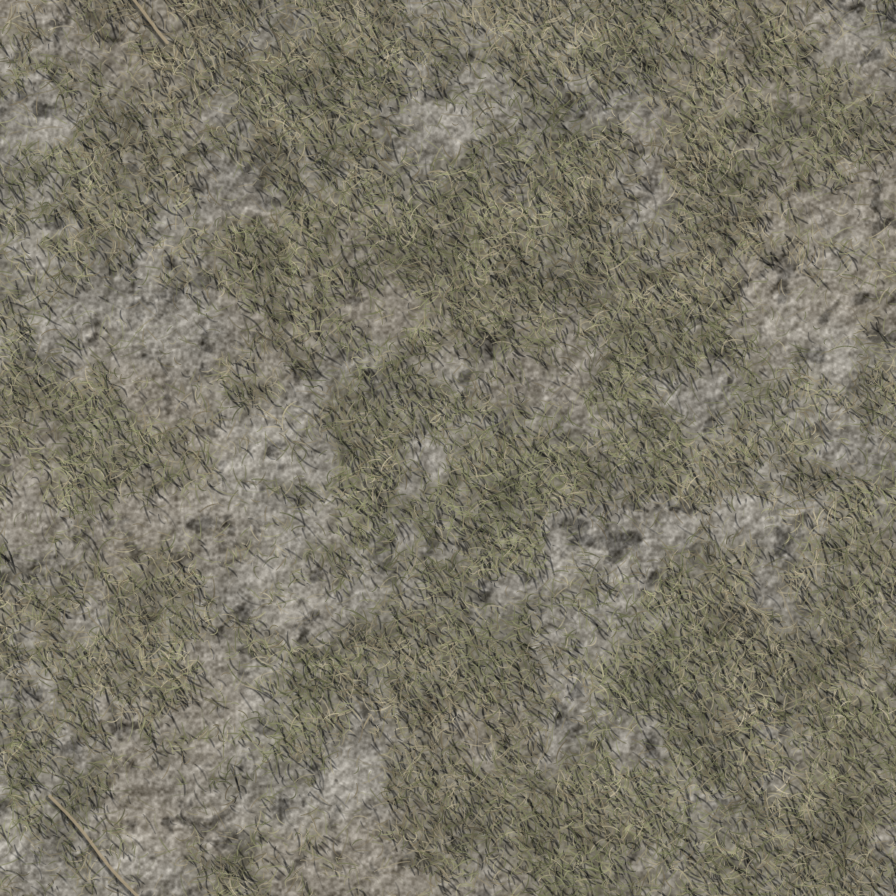
A WebGL 1 fragment shader for this texture:

```glsl
precision highp float;
uniform vec2 u_resolution;

const vec3 SOIL_DARK = vec3(0.43, 0.415, 0.385);
const vec3 SOIL_LIGHT = vec3(0.68, 0.66, 0.62);
const vec3 SOIL_BROWN = vec3(0.54, 0.50, 0.44);
const vec3 THATCH = vec3(0.42, 0.405, 0.34);
const vec3 GRASS_DEEP = vec3(0.34, 0.355, 0.24);
const vec3 GRASS_PALE = vec3(0.58, 0.585, 0.44);
const vec3 STRAW_DEEP = vec3(0.43, 0.385, 0.30);
const vec3 STRAW_PALE = vec3(0.72, 0.68, 0.57);
const vec3 SHADOW_TINT = vec3(0.52, 0.53, 0.55);
const vec3 TWIG = vec3(0.67, 0.61, 0.50);
const vec2 SHADOW_DIR = vec2(0.6, -0.8);
const float SHADOW_REACH = 0.009;
const float SHADOW_STRENGTH = 0.85;
const float PATCH_SCALE = 13.0;
const float REGION_SCALE = 3.2;
const float CRUMB_SCALE = 80.0;
const float RELIEF = 0.42;
const float GRAIN = 0.17;
const float BLADE_CELLS = 50.0;
const float BLADE_HALF_WIDTH = 0.0006;
const float BLADE_BEND = 0.4;
const float BLADE_OPACITY = 0.8;
const int LAYERS = 12;
const int TWIGS = 2;

vec2 hash2(vec2 p) {
  vec3 q = fract(p.xyx * vec3(0.1031, 0.1030, 0.0973));
  q += dot(q, q.yzx + 33.33);
  return fract((q.xx + q.yz) * q.zy);
}

float noise(vec2 p) {
  vec2 i = floor(p), f = fract(p), e = vec2(1.0, 0.0);
  f = f * f * (3.0 - 2.0 * f);
  return mix(mix(hash2(i).x, hash2(i + e).x, f.x),
             mix(hash2(i + e.yx).x, hash2(i + e.xx).x, f.x), f.y);
}

float fbm(vec2 p) {
  float sum = 0.0, amp = 0.533;
  for (int i = 0; i < 4; i++) {
    sum += amp * noise(p);
    p = mat2(1.6, 1.2, -1.2, 1.6) * p + 17.3;
    amp *= 0.5;
  }
  return sum;
}

// Share of ground covered by grass
float grassCover(vec2 p) {
  float c = 0.66 * fbm(p * PATCH_SCALE + 3.7) + 0.34 * fbm(p * REGION_SCALE + 41.0);
  return smoothstep(0.35, 0.65, c + 0.22 * (noise(p * 55.0) - 0.5));
}

// Crumbly soil lit from the upper left, with dark pits
vec3 soilColor(vec2 p) {
  float crumbs = fbm(p * CRUMB_SCALE);
  float relief = crumbs - fbm((p - SHADOW_DIR * 0.004) * CRUMB_SCALE);
  float tone = 0.56 + 1.0 * (fbm(p * 16.0 + 9.0) - 0.5) + 0.5 * (crumbs - 0.5);
  vec3 col = mix(SOIL_DARK, SOIL_LIGHT, clamp(tone, 0.0, 1.0));
  col = mix(col, SOIL_BROWN, 0.4 * smoothstep(0.45, 0.7, fbm(p * 6.0 + 60.0)));
  col *= 1.0 - 0.35 * smoothstep(0.60, 0.78, fbm(p * 48.0 + 23.0));
  return col + RELIEF * relief + GRAIN * (noise(p * 310.0) - 0.5);
}

// Curved strokes, one per cell: x is coverage, y is shade, z is dryness
vec3 bladeLayer(vec2 p, float cells, float seed, float cover, float aligned, float px) {
  vec2 q = p * cells + seed * 7.31, home = floor(q);
  vec3 best = vec3(0.0);
  for (int k = 0; k < 9; k++) {
    vec2 id = home + vec2(mod(float(k), 3.0), floor((float(k) + 0.5) / 3.0)) - 1.0;
    vec2 place = hash2(id + seed * 13.0), form = hash2(id + seed * 29.0 + 5.0);
    vec2 look = hash2(id + seed * 43.0 + 11.0);
    vec2 d = q - id - 0.5 - 0.8 * (place - 0.5);
    float angle = mix(form.x * 6.2832, -0.93 + 0.9 * (form.x - 0.5), aligned);
    vec2 dir = vec2(cos(angle), sin(angle));
    float reach = mix(0.25, 0.95, form.y);
    float along = dot(d, dir), t = along / reach;
    float across = dot(d, vec2(-dir.y, dir.x)) + BLADE_BEND * (look.x - 0.5) * t * t;
    float dist = length(vec2(max(abs(along) - reach, 0.0), across)) / cells;
    float width = BLADE_HALF_WIDTH * (1.0 + 0.5 * aligned) * (1.1 - 0.5 * t * t);
    float a = 1.0 - smoothstep(width - px, width + px, dist);
    a *= smoothstep(-0.1, 0.1, cover - fract(place.x * 7.0 + look.y));
    if (a > best.x) best = vec3(a, look);
  }
  return best;
}

void main() {
  float px = 1.0 / u_resolution.y;
  vec2 p = gl_FragCoord.xy * px;
  float cover = grassCover(p), shade = grassCover(p - SHADOW_DIR * SHADOW_REACH);
  float dryRegion = fbm(p * 7.0 + 80.0), clump = mix(0.72, 1.28, fbm(p * 30.0 + 5.0));
  vec3 litter = THATCH * clump + 0.24 * (noise(p * 230.0) - 0.5);
  vec3 col = mix(soilColor(p), litter, 0.6 * cover);
  // Grass shadows and blades, interleaved from the ground up
  for (int i = 0; i < LAYERS; i++) {
    float n = float(i), aligned = 1.0 - step(0.5, mod(n, 3.0));
    float density = mix(0.08 + 0.75 * cover, 0.03 + 0.72 * shade, aligned);
    vec3 blade = bladeLayer(p, BLADE_CELLS + 3.3 * n, n + 1.0, density, aligned, px);
    float dry = smoothstep(0.35, 0.75, blade.z * 0.6 + dryRegion * 0.52);
    vec3 tint = mix(mix(GRASS_DEEP, GRASS_PALE, blade.y), mix(STRAW_DEEP, STRAW_PALE, blade.y), dry);
    vec3 layer = mix(tint * clump, col * SHADOW_TINT, aligned);
    col = mix(col, layer, blade.x * mix(BLADE_OPACITY, SHADOW_STRENGTH, aligned));
  }
  // Fallen twigs with a thin shadow
  for (int i = 0; i < TWIGS; i++) {
    vec2 d = p - mix(vec2(0.105, 0.055), vec2(0.165, 0.98), float(i));
    vec2 dir = normalize(vec2(0.65, -0.76));
    float along = dot(d, dir), over = max(abs(along) - mix(0.075, 0.035, float(i)), 0.0);
    float side = dot(d, vec2(-dir.y, dir.x)) + 0.0015 * sin(along * 50.0);
    float body = 1.0 - smoothstep(0.0018 - px, 0.0018 + px, length(vec2(over, side)));
    float dark = 1.0 - smoothstep(0.001, 0.004, length(vec2(over, side + 0.003)));
    col = mix(mix(col, col * SHADOW_TINT, 0.8 * dark), TWIG, 0.85 * body);
  }
  gl_FragColor = vec4(clamp(col, 0.0, 1.0), 1.0);
}
```
